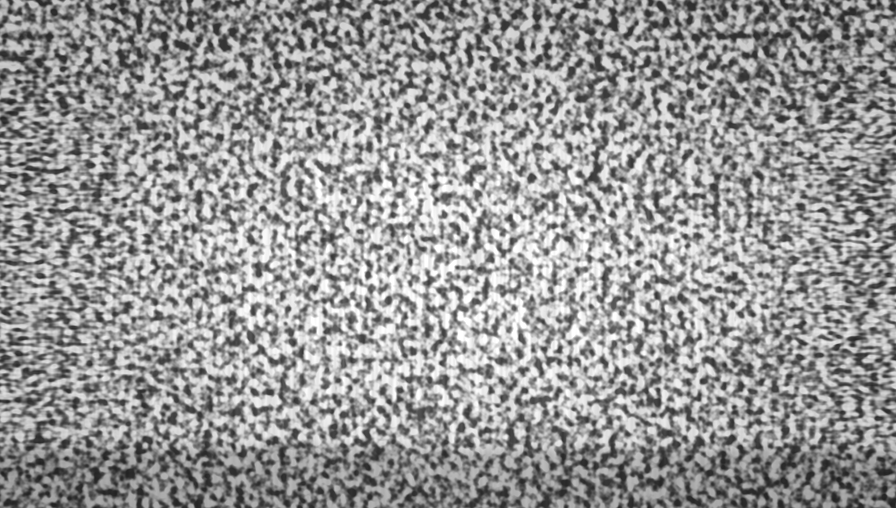
Reproduce this texture procedurally as a Shadertoy shader.

```glsl
float hash(vec2 p) {
    vec3 q = fract(p.xyx * vec3(0.1031, 0.1030, 0.0973));
    q += dot(q, q.yzx + 33.33);
    return fract((q.x + q.y) * q.z);
}

vec2 randomDirection(vec2 cell) {
    float angle = 6.2832 * hash(cell);
    return vec2(cos(angle), sin(angle));
}

float gradientNoise(vec2 p) {
    vec2 cell = floor(p), f = fract(p);
    vec2 u = f * f * f * (f * (f * 6.0 - 15.0) + 10.0);
    vec2 e = vec2(1, 0);
    float bottom = mix(dot(randomDirection(cell), f),
                       dot(randomDirection(cell + e.xy), f - e.xy), u.x);
    float top = mix(dot(randomDirection(cell + e.yx), f - e.yx),
                    dot(randomDirection(cell + e.xx), f - e.xx), u.x);
    return mix(bottom, top, u.y);
}

// Wormy grains: rotated layers of noise, the last one fine and crisp
float grains(vec2 p) {
    vec2 turned = mat2(0.8, 0.6, -0.6, 0.8) * p;
    return gradientNoise(p * vec2(60, 50) + 200.0)
         + 0.75 * gradientNoise(turned * vec2(64, 80) + 300.0)
         + 0.35 * gradientNoise(turned.yx * 125.0 + 600.0);
}

// Flat grains, drawn out along the scan lines
float streaks(vec2 p) {
    return gradientNoise(p * vec2(44, 88) + 400.0)
         + 0.7 * gradientNoise(p * vec2(70, 122) + 500.0);
}

void mainImage(out vec4 fragColor, in vec2 fragCoord) {
    vec2 uv = fragCoord / iResolution.xy;
    vec2 p = fragCoord / iResolution.y;
    vec2 c = uv * 2.0 - 1.0;

    // Static, torn sideways towards the left and right edges
    float side = smoothstep(0.4, 1.1, abs(c.x) + 0.1 * gradientNoise(p * 5.0));
    side *= 1.0 - 0.7 * smoothstep(0.4, 0.95, abs(c.y));
    float signal = mix(grains(p), streaks(p), side)
                 / sqrt(1.0 - 1.6 * side * (1.0 - side));
    signal += 0.16 * gradientNoise(p * 9.0) + 0.18 * gradientNoise(p * 22.0 + 50.0);

    // Screen glow, dim rim and dark bar along the bottom
    vec2 away = (c + vec2(0.0, 0.08)) * vec2(0.9, 0.95);
    float glow = exp(-dot(away, away));
    float bar = 1.0 - smoothstep(0.10, 0.135, uv.y + 0.01 * gradientNoise(p * 12.0));
    float tone = smoothstep(-0.52, 0.46, signal + 0.13 * (glow - 0.3));
    float black = mix(0.13, 0.32, glow);
    float white = mix(0.72, 0.98, glow);
    float value = mix(black, white, tone) * (1.0 - 0.18 * bar);

    // Fine upright stripes in the lit middle
    float stripe = gradientNoise(vec2(p.x * 125.0, p.y * 7.0) + 700.0);
    value += 0.18 * stripe * glow * smoothstep(0.8, 0.1, abs(uv.y - 0.4));

    // Faint scan lines at the sides
    value += 0.03 * side * sin(p.y * 620.0);

    fragColor = vec4(vec3(clamp(value, 0.0, 1.0)), 1.0);
}
```
